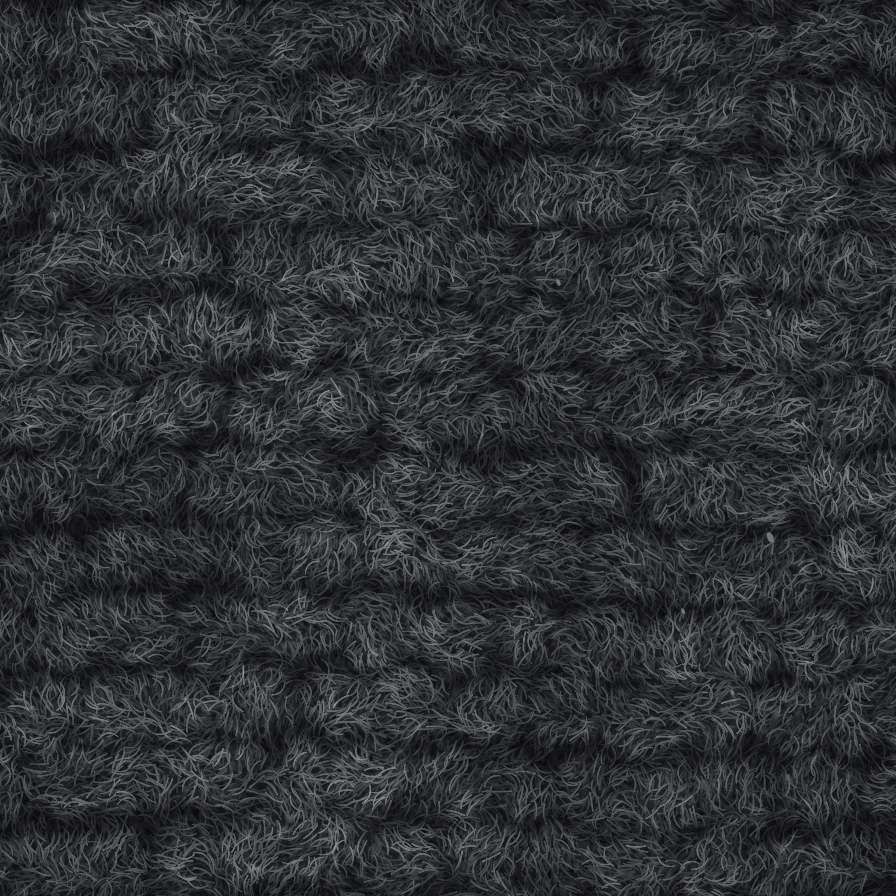
Reproduce this texture procedurally as a WebGL 1 fragment shader.

```glsl
precision highp float;

// Charcoal crocheted wool: twelve uneven rows of about twelve puffy stitches.
// Rounded cells give the relief, layers of short curved hairs follow a flow
// field over them, and sparse lint and pale specks add wear.

uniform vec2 u_resolution;

const vec2 STITCHES = vec2(12.0, 12.0);
const vec3 WOOL_TINT = vec3(0.975, 1.0, 1.025);
const vec3 SHADOW = vec3(0.028, 0.029, 0.036);
const vec3 SPECK = vec3(0.52, 0.55, 0.53);

float hash(vec2 p) {
  vec3 q = fract(p.xyx * 0.1031);
  q += dot(q, q.yzx + 33.33);
  return fract((q.x + q.y) * q.z);
}

vec2 hash2(vec2 p) {
  return vec2(hash(p), hash(p + vec2(41.7, 17.3)));
}

float noise(vec2 p) {
  vec2 i = floor(p);
  vec2 f = fract(p);
  f = f * f * (3.0 - 2.0 * f);
  return mix(mix(hash(i), hash(i + vec2(1.0, 0.0)), f.x),
             mix(hash(i + vec2(0.0, 1.0)), hash(i + 1.0), f.x), f.y);
}

// Height of the nearest stitch, with jittered centres and staggered rows.
float stitchHeight(vec2 p, vec2 count) {
  vec2 g = p * count;
  g.y += 0.35 * (noise(vec2(p.x * 4.0, p.y * 3.0) + 5.0) - 0.5);
  g += 0.22 * (vec2(noise(p * 45.0), noise(p * 45.0 + 31.0)) - 0.5);
  float row = floor(g.y);
  float height = 0.0;
  for (int y = -1; y <= 1; y++) {
    float cellRow = row + float(y);
    float shift = 0.5 * mod(cellRow, 2.0);
    float column = floor(g.x - shift);
    for (int x = -1; x <= 1; x++) {
      vec2 id = vec2(column + float(x), cellRow);
      vec2 jitter = (hash2(id + 60.0) - 0.5) * vec2(0.35, 0.18);
      vec2 d = g - id - vec2(0.5 + shift, 0.5) - jitter;
      d.y += 0.3 * d.x * (hash(id + 90.0) - 0.5);
      d /= vec2(0.72, 0.58);
      height = max(height, 1.0 - dot(d, d));
    }
  }
  return height;
}

// Direction of the yarn, turning from stitch to stitch.
float flowAngle(vec2 p) {
  return 4.6 * (noise(p * vec2(15.0, 18.0) + 12.0) - 0.5) - 0.35;
}

// One layer of curved hairs; reach is half of a hair's length.
float hairLayer(vec2 p, float count, float reach, float width,
                float density, float seed, float pixel) {
  vec2 base = floor(p * count);
  float light = 0.0;
  for (int y = -1; y <= 1; y++) {
    for (int x = -1; x <= 1; x++) {
      vec2 id = base + vec2(float(x), float(y));
      vec2 rnd = hash2(id + seed);
      vec2 root = (id + rnd) / count;
      float angle = flowAngle(root) + 1.3 * (hash(id + seed + 7.0) - 0.5);
      vec2 dir = vec2(cos(angle), sin(angle));
      vec2 v = p - root;
      float along = dot(v, dir);
      float across = dot(v, vec2(-dir.y, dir.x));
      across += (rnd.x - 0.5) * along * along / reach;
      float d = length(vec2(across, max(abs(along) - reach, 0.0)));
      float cover = 1.0 - smoothstep(width - 0.5 * pixel, width + 0.5 * pixel, d);
      float gloss = hash(id + seed + 23.0);
      float present = step(hash(id + seed + 51.0), density);
      light = max(light, present * cover * mix(0.22, 1.0, gloss * gloss));
    }
  }
  return light;
}

// Small pale gaps where the ground shows through.
float specks(vec2 p, float pixel) {
  float cover = 0.0;
  for (int i = 0; i < 5; i++) {
    vec2 rnd = hash2(vec2(float(i) * 7.0 + 3.0, 19.0));
    vec2 d = p - mix(vec2(0.45, 0.15), vec2(0.95, 0.75), rnd);
    d.x += 0.3 * d.y;
    float radius = mix(0.002, 0.0055, hash(rnd * 90.0));
    float dist = length(d * vec2(1.3, 0.8)) - radius;
    cover = max(cover, 1.0 - smoothstep(-pixel, pixel, dist));
  }
  return cover;
}

void main() {
  float pixel = 1.0 / min(u_resolution.x, u_resolution.y);
  vec2 p = gl_FragCoord.xy * pixel;

  // Relief and broad unevenness.
  float relief = smoothstep(-0.05, 0.75, stitchHeight(p, STITCHES));
  float shade = mix(0.42, 1.08, relief) * mix(0.8, 1.2, noise(p * 5.0 + 3.0));
  shade *= mix(0.75, 1.25, noise(p * 38.0));

  // Fuzzy undercoat and the hairs on top of it.
  float fuzz = 0.6 * noise(p * 150.0) + 0.4 * noise(p * 290.0 + 8.0);
  float hair = 0.0;
  for (int i = 0; i < 4; i++) {
    float layer = float(i);
    hair = max(hair, hairLayer(p, 68.0 + 5.0 * layer, 0.0105, 0.001,
                               1.0, 100.0 + 37.0 * layer, pixel));
  }
  float tone = shade * (0.02 + 0.13 * fuzz + 0.27 * hair);
  vec3 color = SHADOW + tone * WOOL_TINT;

  // Stray lint, pale specks and darker borders.
  float lint = hairLayer(p, 30.0, 0.016, 0.0008, 0.08, 400.0, pixel);
  color += 0.22 * lint * WOOL_TINT;
  color = mix(color, SPECK, 0.8 * specks(p, pixel));
  vec2 edge = abs(p - 0.5);
  color *= 1.0 - 0.2 * smoothstep(0.35, 0.72, length(edge));
  gl_FragColor = vec4(color, 1.0);
}
```
